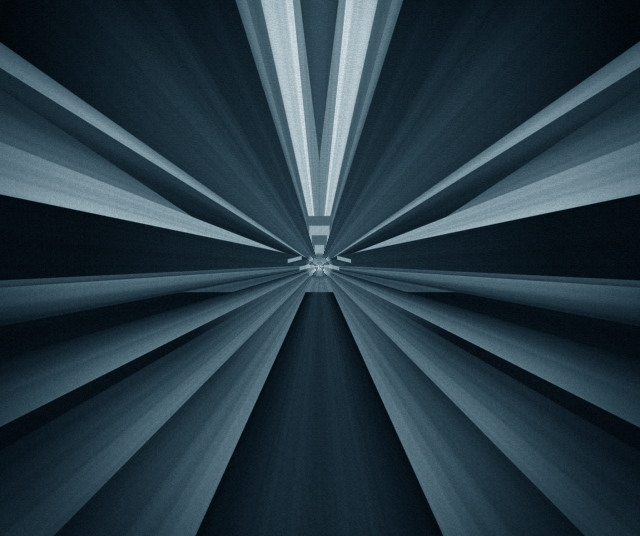
Reproduce this background procedurally as a Shadertoy shader.

```glsl
#define CENTER vec2(0.499, 0.503)
#define EDGE 0.0016
#define HORIZON -0.048
#define TINT vec3(1.33, 1.0, 0.87)
#define STREAKS 0.16
#define GRAIN 0.045
#define GRAIN_CELLS 428.0
#define VIGNETTE 0.38
#define CORE_RADIUS 0.028

float hash(vec2 p) {
    return fract(sin(dot(p, vec2(127.1, 311.7))) * 43758.5453);
}

float noise(float x) {
    float i = floor(x), f = fract(x);
    return mix(hash(vec2(i, 3.0)), hash(vec2(i + 1.0, 3.0)), f * f * (3.0 - 2.0 * f));
}

float ramp(float x, float lo, float hi, float from, float to) {
    return mix(from, to, clamp((x - lo) / (hi - lo), 0.0, 1.0));
}

// Repaints everything clockwise of a ray; shift moves the ray off the center
void facet(inout float light, vec2 polar, float degree, float shift, float shade) {
    float d = polar.x * radians(polar.y - degree) - shift;
    light = mix(light, shade, smoothstep(-EDGE, EDGE, d));
}

float boxMask(vec2 p, vec2 center, vec2 halfSize) {
    vec2 d = abs(p - center) - halfSize;
    return smoothstep(EDGE, -EDGE, max(d.x, d.y));
}

// Beams above the horizon, polar = (radius, degrees from straight up)
float upperBeams(vec2 polar) {
    float r = polar.x, a = polar.y;
    float light = ramp(a, 0.0, 4.0, 0.31, 0.23);
    facet(light, polar, 6.9, -0.024, 0.50);
    facet(light, polar, 5.7, 0.0, ramp(a, 5.7, 12.4, 0.82, 0.70));
    facet(light, polar, 12.4, 0.0, 0.37);
    facet(light, polar, 15.3, 0.0, ramp(a, 15.3, 17.6, 0.47, 0.34));
    float haze = 0.28 - 0.32 * r + 0.04 * exp(-pow((a - 40.0) / 9.0, 2.0));
    facet(light, polar, 17.5, 0.0, max(haze, 0.05) * ramp(a, 17.0, 32.0, 0.8, 1.0));
    facet(light, polar, 54.9, 0.0, ramp(a, 55.0, 58.0, 0.40, 0.60));
    facet(light, polar, 58.1, 0.0, ramp(a, 58.1, 67.0, 0.22, 0.11));
    facet(light, polar, 56.3, 0.055, ramp(a, 60.0, 69.0, 0.20, 0.42));
    facet(light, polar, 68.7, 0.0, ramp(a, 68.7, 76.0, 0.54, 0.66) + 0.1 * (1.0 - r / 0.6));
    facet(light, polar, 78.4, -0.0118, max(0.20 - 0.32 * r, 0.06));
    return light;
}

// Beams below the horizon and the dark floor wedge
void lowerBeams(inout float light, vec2 polar, float below) {
    float r = polar.x, a = polar.y;
    float fade = 1.0 - 0.35 * smoothstep(0.3, 0.75, r);
    float nearCore = 1.0 - smoothstep(0.08, 0.3, r);
    facet(light, polar, 92.8, -0.003, ramp(a, 91.5, 94.0, 0.36, 0.20));
    facet(light, polar, 93.8, 0.0, ramp(a, 93.8, 100.0, 0.47, 0.16) * fade);
    facet(light, polar, 100.6, 0.0, mix(0.28, 0.06, below));
    facet(light, polar, 106.4, 0.0, ramp(a, 106.4, 116.5, 0.10, 0.46) * fade);
    facet(light, polar, 116.7, 0.0, mix(0.06, 0.28, nearCore));
    facet(light, polar, 120.0, 0.0, ramp(a, 120.0, 134.0, 0.14 + 0.15 * nearCore, 0.42) * fade);
    facet(light, polar, 135.4, 0.0, ramp(a, 135.4, 152.0, 0.16 + 0.12 * nearCore, 0.40) * fade);
    float wedge = ramp(a, 156.0, 167.0, 0.06, 0.18) * (1.0 - 0.35 * r);
    facet(light, polar, 155.7, -0.0037, mix(0.40, wedge, below));
}

// Stepped columns, side shards and splintered center
void core(inout float light, vec2 p, vec2 polar) {
    float insideBeam = smoothstep(19.0, 17.0, polar.y);
    for (int i = 0; i < 4; i++) {
        float k = float(i);
        float top = 0.094 - 0.018 * k;
        float shade = mix(0.38, 0.66, mod(k, 2.0));
        float mask = boxMask(p, vec2(0.0, 0.5 * top), vec2(0.024 - 0.005 * k, 0.5 * top));
        light = mix(light, shade, mask * insideBeam);
    }
    for (int i = 0; i < 3; i++) {
        float k = float(i);
        vec2 spot = vec2(0.046 - 0.011 * k, 0.013 - 0.007 * k);
        float mask = boxMask(p + vec2(0.0, 0.25 * (p.x - spot.x)), spot, vec2(0.013, 0.0035));
        light = mix(light, mix(0.62, 0.24, mod(k, 2.0)), mask);
    }
    vec2 cell = vec2(floor(polar.y / 20.0), floor(polar.x / 0.009));
    float splinter = 0.2 + 0.55 * hash(cell);
    light = mix(light, splinter, 0.8 * smoothstep(CORE_RADIUS, 0.7 * CORE_RADIUS, polar.x));
    light += 0.3 * exp(-polar.x * polar.x / 0.0001);
}

void mainImage(out vec4 fragColor, in vec2 fragCoord) {
    // Mirrored canvas, one unit high
    vec2 p = (fragCoord - CENTER * iResolution.xy) / iResolution.y;
    p.x = abs(p.x) + 0.00001;
    vec2 polar = vec2(length(p), degrees(atan(p.x, p.y)));
    float below = smoothstep(EDGE, -EDGE, p.y - HORIZON);

    float light = upperBeams(polar);
    lowerBeams(light, polar, below);

    // Fine streaks along the rays
    float streak = 0.6 * noise(polar.y * 0.35) + 0.4 * noise(polar.y * 1.3 + 40.0);
    light *= 1.0 + STREAKS * (2.0 * streak - 1.0);
    core(light, p, polar);

    // Edge falloff, grain and cool tint
    light *= 1.0 - VIGNETTE * smoothstep(0.42, 0.8, polar.x);
    vec2 grainCell = floor(fragCoord / iResolution.y * GRAIN_CELLS);
    light += GRAIN * (hash(grainCell) - 0.5) * (0.5 + light);
    fragColor = vec4(pow(vec3(clamp(light, 0.01, 1.0)), TINT), 1.0);
}
```
